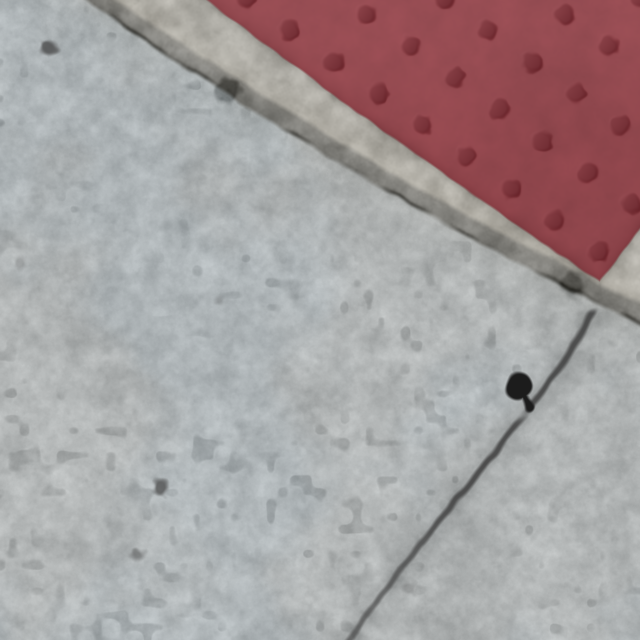
Give the GLSL for this texture, as a three.js fragment shader.

```glsl
// Weathered concrete paving with a curved groove, a cracked joint and a red studded panel.
#define CONCRETE vec3(0.690, 0.703, 0.703)
#define WARM_EDGE vec3(0.690, 0.675, 0.640)
#define GROOVE vec3(0.475, 0.470, 0.450)
#define CRACK vec3(0.270, 0.270, 0.270)
#define PANEL vec3(0.575, 0.280, 0.305)
#define STUD vec3(0.430, 0.165, 0.190)
#define STUD_ORIGIN vec2(0.659, 0.805)
#define STUD_STEP_A vec2(0.0690, -0.0495)
#define STUD_STEP_B vec2(0.0512, 0.0742)
#define STUD_RADIUS 0.0145
#define GRAIN 0.15

varying vec2 vUv;

float hash(vec2 p) {
  vec3 q = fract(vec3(p.xyx) * 0.1031);
  q += dot(q, q.yzx + 33.33);
  return fract((q.x + q.y) * q.z);
}

float noise(vec2 p) {
  vec2 i = floor(p), f = fract(p);
  f = f * f * (3.0 - 2.0 * f);
  return mix(mix(hash(i), hash(i + vec2(1.0, 0.0)), f.x),
             mix(hash(i + vec2(0.0, 1.0)), hash(i + 1.0), f.x), f.y);
}

float fbm(vec2 p) {
  float sum = 0.0, weight = 0.5;
  for (int i = 0; i < 4; i++) {
    sum += weight * noise(p);
    p = mat2(1.6, 1.2, -1.2, 1.6) * p + 17.3;
    weight *= 0.55;
  }
  return sum;
}

// Soft coverage: 1 inside, 0 outside a signed distance.
float cover(float d, float blur) {
  return 1.0 - smoothstep(-blur, blur, d);
}

float segment(vec2 p, vec2 a, vec2 b) {
  vec2 d = b - a;
  return length(p - a - d * clamp(dot(p - a, d) / dot(d, d), 0.0, 1.0));
}

float grooveDistance(vec2 p) {
  float x = p.x - 0.586;
  return (p.y - 0.729 + 0.58 * x - 0.125 * x * x) * 0.87;
}

float panelDistance(vec2 p) {
  float edge = 1.0 - 0.717 * (p.x - 0.323) - 0.07 * (p.x - 0.323) * (0.931 - p.x);
  float side = dot(p - vec2(0.940, 0.564), vec2(0.793, -0.610));
  return max((edge - p.y) * 0.813, side);
}

vec3 panelColor(vec2 p, float mottle) {
  vec3 col = PANEL * (0.98 + 0.22 * (mottle - 0.5));
  col += 0.025 * smoothstep(0.7, 1.0, p.y);
  // Nearest stud on the skewed lattice
  vec2 a = STUD_STEP_A, b = STUD_STEP_B, q = p - STUD_ORIGIN;
  vec2 cell = vec2(q.x * b.y - q.y * b.x, a.x * q.y - a.y * q.x) / (a.x * b.y - a.y * b.x);
  cell = floor(cell + 0.5);
  vec2 d = q - cell.x * a - cell.y * b;
  float r = length(d) + 0.006 * (noise(p * 95.0) - 0.5);
  float lit = dot(d, vec2(-0.7, 0.5)) / STUD_RADIUS;
  col = mix(col, STUD, cover(r - STUD_RADIUS, 0.004) * (0.62 - 0.3 * lit));
  float rim = exp(-pow((r - STUD_RADIUS) / 0.003, 2.0));
  return col + rim * (0.045 * lit - 0.025);
}

float stain(vec2 p, vec2 center, float radius) {
  return cover(length(p - center) + 0.009 * (noise(p * 100.0) - 0.5) - radius, 0.006);
}

void main() {
  vec2 p = vUv;
  float broad = fbm(p * 7.0), mottle = fbm(p * 34.0), fine = fbm(p * 95.0 + 8.0);
  float wobble = noise(p * 45.0) - 0.5;
  float groove = grooveDistance(p) + 0.005 * wobble;
  float panel = panelDistance(p) + 0.003 * wobble;

  // Concrete with cool and warm patches, pits and grain
  vec3 col = CONCRETE + 0.09 * (broad - 0.5);
  col += GRAIN * (mottle - 0.5) + GRAIN * 0.55 * (fine - 0.5);
  col += vec3(-0.012, 0.0, 0.010) * smoothstep(0.45, 0.65, fbm(p * 3.0 + 4.0));
  col -= 0.09 * smoothstep(0.66, 0.85, noise(p * 52.0)) * smoothstep(0.5, 0.7, broad);
  float beside = smoothstep(0.0, 0.012, groove);
  col = mix(col, WARM_EDGE + 0.24 * (mottle - 0.42), 0.8 * beside);
  col -= vec3(0.04, 0.045, 0.055) * exp(-abs(groove) * 28.0);

  // Faded marks
  float marks = stain(p, vec2(0.077, 0.926), 0.012);
  marks = max(marks, stain(p, vec2(0.251, 0.238), 0.011));
  marks = max(marks, 0.65 * stain(p, vec2(0.216, 0.134), 0.008));
  marks = max(marks, 0.3 * stain(p, vec2(0.033, 0.589), 0.009));
  marks = max(marks, 0.35 * stain(p, vec2(0.345, 0.529), 0.007));
  marks = max(marks, 0.35 * stain(p, vec2(0.638, 0.082), 0.011));
  col = mix(col, CRACK, 0.72 * marks);

  // Joint: darker near the groove, softer towards the bottom
  float jointX = 0.544 + 0.742 * p.y + 2.0 * p.y * p.y * p.y * (0.516 - p.y);
  float joint = abs(p.x - jointX + 0.006 * wobble) * 0.8;
  float below = cover(p.y - 0.515, 0.006);
  float gap = 1.0 - 0.75 * exp(-pow((p.y - 0.352) / 0.008, 2.0));
  float fade = mix(0.62, 0.9, smoothstep(0.05, 0.25, p.y)) * gap;
  col -= 0.11 * exp(-joint * 65.0) * below;
  col = mix(col, CRACK, cover(joint - 0.0045, 0.0035) * below * fade);

  // Groove with a dirty lower lip
  vec3 channel = GROOVE + 0.28 * (mottle - 0.45) + 2.5 * groove;
  col = mix(col, channel, cover(abs(groove) - 0.0145, 0.005) * 0.92);
  float lip = exp(-pow((groove + 0.012) / 0.004, 2.0));
  col -= 0.20 * lip * smoothstep(0.3, 0.75, noise(p * 22.0));
  col -= 0.17 * stain(p, vec2(0.355, 0.858), 0.020);
  col -= 0.15 * stain(p, vec2(0.895, 0.555), 0.018);

  // Red panel and the shadow around it
  col -= 0.12 * exp(-max(panel, 0.0) * 150.0);
  vec3 red = panelColor(p, broad * 0.6 + mottle * 0.4);
  red -= vec3(0.06, 0.05, 0.05) * exp(min(panel, 0.0) * 110.0);
  col = mix(col, red, cover(panel, 0.0025));

  // Hole with a ragged tail
  float hole = length(p - vec2(0.809, 0.394)) - 0.021;
  hole = min(hole, segment(p, vec2(0.818, 0.383), vec2(0.829, 0.364)) - 0.007);
  col = mix(col, vec3(0.11), cover(hole + 0.008 * wobble, 0.003));

  gl_FragColor = vec4(clamp(col, 0.0, 1.0), 1.0);
}
```
